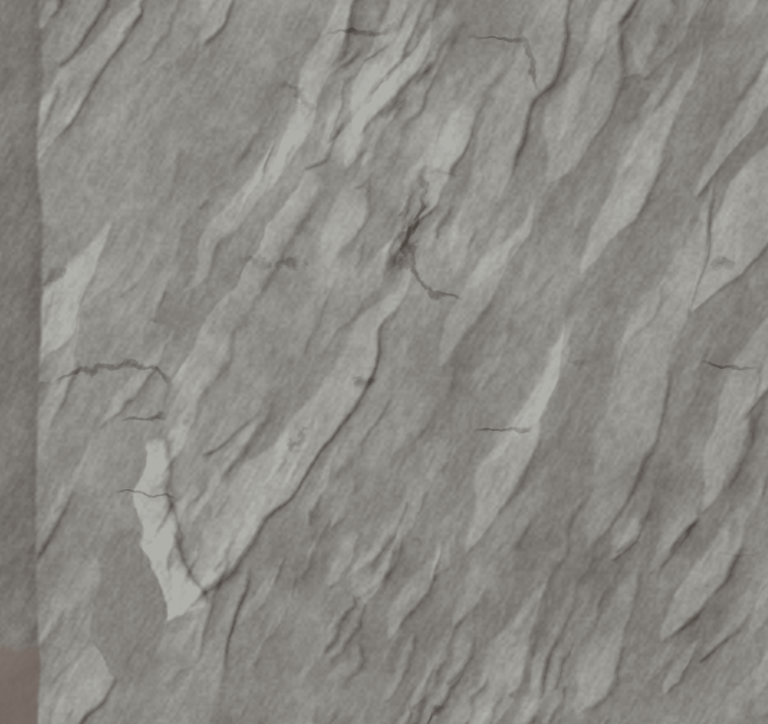
Reproduce this texture procedurally as a WebGL 1 fragment shader.

```glsl
precision highp float;
uniform vec2 u_resolution;

const vec3 SHADOW = vec3(0.390, 0.370, 0.350);
const vec3 CREST = vec3(0.690, 0.692, 0.672);
const vec3 EARTH = vec3(0.47, 0.42, 0.39);

float hash(vec2 p) {
  p = fract(p * vec2(0.1031, 0.1137));
  p += dot(p, p.yx + 33.33);
  return fract((p.x + p.y) * p.x * 17.31 + p.y * 9.7);
}

float noise(vec2 p) {
  vec2 i = floor(p);
  vec2 f = fract(p);
  f = f * f * (3.0 - 2.0 * f);
  float low = mix(hash(i), hash(i + vec2(1.0, 0.0)), f.x);
  float high = mix(hash(i + vec2(0.0, 1.0)), hash(i + 1.0), f.x);
  return mix(low, high, f.y);
}

float fbm(vec2 p) {
  float sum = 0.0;
  float gain = 0.5;
  for (int i = 0; i < 5; i++) {
    sum += gain * (noise(p) - 0.5);
    p = mat2(1.6, 1.2, -1.2, 1.6) * p + 7.3;
    gain *= 0.5;
  }
  return sum;
}

// x runs across the grain, y runs along it
vec2 grainAxes(vec2 p) {
  vec2 along = normalize(vec2(0.47, 0.88));
  return vec2(dot(p, vec2(along.y, -along.x)), dot(p, along));
}

// Scattered ragged flakes: x = light face, y = broken shadow under the right edge
vec2 flakes(vec2 q, vec2 scale, float density, float seed) {
  vec2 g = q * scale;
  vec2 cell = floor(g);
  float soft = 0.0028 * scale.x;
  float ragged = 0.16 * (noise(g * vec2(2.5, 6.0) + seed) - 0.5);
  float broken = smoothstep(0.25, 0.7, noise(g * vec2(1.5, 3.5) + seed + 5.0));
  vec2 result = vec2(0.0);
  for (int j = -1; j <= 1; j++) {
    for (int i = -1; i <= 1; i++) {
      vec2 id = cell + vec2(float(i), float(j));
      float pick = hash(id + seed);
      float size = hash(id + seed + 31.7);
      vec2 center = id + 0.2 + 0.6 * vec2(hash(id + seed + 11.3), hash(id + seed + 57.1));
      vec2 d = g - center;
      float t = d.y / mix(0.4, 1.0, size);
      float taper = max(1.0 - t * t, 0.0) * (1.0 - 0.55 * t);
      float width = mix(0.10, 0.32, hash(id + seed + 83.9)) * taper;
      float tilt = 0.75 * (hash(id + seed + 23.1) - 0.5);
      float side = d.x - tilt * d.y + ragged;
      float present = step(pick, density) * smoothstep(0.0, 0.2, taper);
      float face = smoothstep(-width - soft, -width + soft * 2.0, side)
                 * (1.0 - smoothstep(width - soft, width + soft, side));
      float gap = (side - width - soft) / (soft * 1.6);
      float shade = exp(-gap * gap) + 0.35 * exp(-abs(gap) * 0.4) * step(0.0, gap);
      result.x = max(result.x, present * face * mix(0.4, 1.0, hash(id + seed + 5.9)));
      result.y = max(result.y, present * shade * broken * mix(0.4, 1.0, size));
    }
  }
  return result;
}

// Raised ribbon from a up to b: light body narrowing upward, dark right side
float ribbon(vec2 p, vec2 a, vec2 b, float width) {
  vec2 ab = b - a;
  vec2 right = normalize(vec2(ab.y, -ab.x));
  float t = dot(p - a, ab) / dot(ab, ab);
  float side = dot(p - a, right);
  width *= 1.0 - 0.35 * t;
  float ends = smoothstep(-0.04, 0.04, t) * (1.0 - smoothstep(0.93, 1.03, t));
  float body = 1.0 - smoothstep(width - 0.003, width + 0.003, abs(side));
  float gap = (side - width) / 0.006;
  return ends * (body * (0.75 - 0.3 * side / width) - 0.7 * exp(-gap * gap));
}

// Short thin cracks on the zero line of a noise field
float cracks(vec2 p) {
  float line = abs(noise(p * vec2(6.0, 11.0) + 19.0) - 0.5 + 0.25 * fbm(p * 30.0));
  float mask = smoothstep(0.62, 0.80, noise(p * 10.0 + 4.0));
  return mask * (1.0 - smoothstep(0.005, 0.035, line));
}

float rockTone(vec2 p) {
  vec2 warped = p + 0.035 * vec2(fbm(p * 6.0), fbm(p * 6.0 + 40.0));
  vec2 q = grainAxes(warped);
  vec2 rough = p + 0.035 * vec2(fbm(p * 16.0), fbm(p * 16.0 + 21.0));
  float cluster = smoothstep(0.28, 0.62, noise(p * 5.5 + 14.0));
  vec2 large = flakes(q, vec2(8.0, 3.2), 0.55, 3.0);
  vec2 middle = flakes(q + 0.015 * fbm(p * 13.0), vec2(15.0, 5.5), 0.50, 71.0);
  vec2 small = flakes(q + 0.02 * fbm(p * 20.0), vec2(28.0, 11.0), 0.45, 37.0);
  float tone = 0.42 + 0.40 * fbm(p * 3.0 + 9.0);
  tone += 0.40 * fbm(q * vec2(22.0, 5.0)) + 0.22 * fbm(p * 24.0);
  tone += 0.27 * large.x - 0.36 * large.y;
  tone += mix(0.35, 1.0, cluster) * (0.25 * middle.x - 0.34 * middle.y);
  tone += cluster * (0.20 * small.x - 0.26 * small.y);

  // Long jointed ridge
  float joints = 0.18 * (noise(vec2(q.y * 45.0, 2.0)) - 0.5);
  float ridge = ribbon(rough, vec2(0.255, 0.45), vec2(0.43, 0.74), 0.022)
              + ribbon(rough, vec2(0.46, 0.77), vec2(0.63, 0.98), 0.024);
  tone += ridge * (0.26 + joints);

  // Smooth pebble with a pale bent rim
  float pebble = length((rough - vec2(0.18, 0.16)) / vec2(0.055, 0.105));
  tone = mix(tone, 0.34, 0.85 * (1.0 - smoothstep(0.94, 1.04, pebble)));
  tone += 0.48 * ribbon(rough, vec2(0.262, 0.155), vec2(0.215, 0.25), 0.029);
  tone += 0.40 * ribbon(rough, vec2(0.222, 0.235), vec2(0.212, 0.39), 0.025);
  return tone - 0.32 * cracks(p);
}

void main() {
  vec2 p = gl_FragCoord.xy / u_resolution.y;
  float tone = 0.52 + 1.2 * (rockTone(p) - 0.44);

  // Recessed, folded margin at the left, shaded beside the slab
  float border = 0.055 + 0.022 * fbm(vec2(p.y * 9.0, 3.0));
  float slab = smoothstep(border - 0.004, border + 0.004, p.x);
  float margin = 0.30 + 0.55 * fbm(vec2(p.x * 7.0, p.y * 11.0 - p.x * 9.0));
  margin -= 0.12 * smoothstep(0.025, 0.055, p.x);
  tone = mix(margin, tone, slab);

  // Fine fibrous grain
  tone += 0.17 * (noise(grainAxes(p) * vec2(200.0, 65.0)) - 0.5);
  tone += 0.14 * (noise(p * 220.0) - 0.5);

  vec3 color = mix(SHADOW, CREST, clamp(tone, -0.25, 1.0));
  float soil = (1.0 - slab) * (1.0 - smoothstep(0.095, 0.11, p.y + 0.03 * fbm(p * 30.0)));
  gl_FragColor = vec4(mix(color, EARTH, 0.7 * soil), 1.0);
}
```
